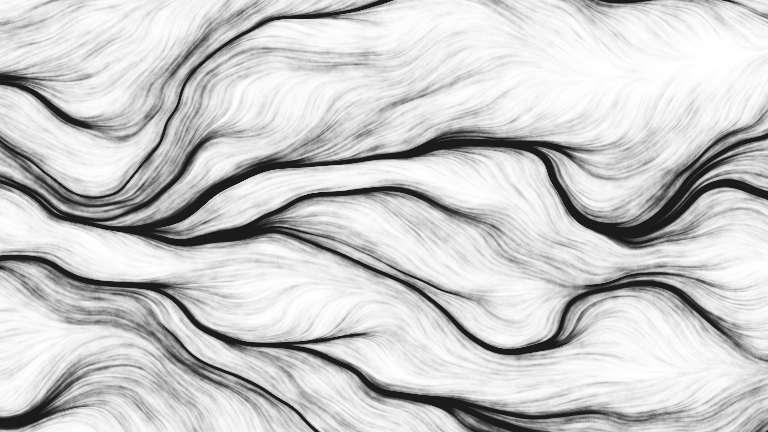
Give the GLSL for this background, as a Shadertoy shader.

```glsl
// Ink strands drifting along a noise field and gathering into black rivers
#define CELL vec2(0.30, 0.165) // size of the largest bends, in canvas heights
#define SWING 2.25         // range of flow angles, in radians
#define TILT -0.12         // mean slope of the flow
#define FALLOFF 0.48       // strength of each finer bend
#define STEPS 96           // steps traced upstream
#define STEP_GROWTH 1.02   // growth of each later step, from 0.004
#define REACH 0.6          // distance over which upstream ink fades
#define RIVER_INK 1.55     // gathered ink that turns black
#define STRAND 0.0046      // width of a strand
#define STRAND_LENGTH 0.07 // fading length of a strand
#define STRAND_CONTRAST 7.5

float hash(vec2 p) {
    vec3 q = fract(p.xyx * vec3(0.1031, 0.1030, 0.0973));
    q += dot(q, q.yzx + 33.33);
    return fract((q.x + q.y) * q.z);
}

// Value noise: x is the value, yz its gradient
vec3 noiseGrad(vec2 p) {
    vec2 i = floor(p), f = p - i;
    vec2 u = f * f * (3.0 - 2.0 * f);
    vec2 du = 6.0 * f * (1.0 - f);
    float a = hash(i);
    float b = hash(i + vec2(1, 0)) - a;
    float c = hash(i + vec2(0, 1)) - a;
    float d = hash(i + vec2(1, 1)) - a - b - c;
    return vec3(a + b * u.x + c * u.y + d * u.x * u.y,
                du * (vec2(b, c) + d * u.yx));
}

// Angle of the upstream direction, with its gradient
vec3 flowAngle(vec2 p) {
    vec3 angle = vec3(TILT, 0, 0);
    vec2 freq = 1.0 / CELL;
    float amp = SWING;
    for (int i = 0; i < 3; i++) {
        vec3 n = noiseGrad(p * freq + vec2(63.7, 28.4) * float(i + 1));
        angle += amp * vec3(n.x - 0.5, n.yz * freq);
        amp *= FALLOFF;
        freq *= 2.0;
    }
    return angle;
}

// Grain of the ink: fine threads over broader bands
float inkGrain(vec2 p) {
    return noiseGrad(p / STRAND + 90.0).x
         + 0.35 * noiseGrad(p / (3.2 * STRAND) + 250.0).x - 0.675;
}

void mainImage(out vec4 fragColor, in vec2 fragCoord) {
    vec2 p = fragCoord / iResolution.y;
    float ink = 0.0, logDensity = 0.0, travelled = 0.0;
    float grain = 0.0, grainWeight = 0.0, stepLength = 0.004;

    // Walk upstream, adding all ink that the flow squeezes into this spot
    for (int i = 0; i < STEPS; i++) {
        vec3 angle = flowAngle(p);
        vec2 dir = vec2(cos(angle.x), sin(angle.x));
        float spread = dot(angle.yz, vec2(-dir.y, dir.x));

        if (travelled < 3.0 * STRAND_LENGTH) {
            float w = exp(-travelled / STRAND_LENGTH) * stepLength;
            grain += w * inkGrain(p);
            grainWeight += w;
        }
        logDensity += 0.5 * spread * stepLength;
        ink += exp(min(logDensity, 12.0) - travelled / REACH) * stepLength;
        logDensity += 0.5 * spread * stepLength;
        if (ink > 4.0 * RIVER_INK) break;

        p += dir * stepLength;
        travelled += stepLength;
        stepLength *= STEP_GROWTH;
    }

    // Strands tint the paper softly; rivers close up to solid black
    float load = min(ink / RIVER_INK, 3.0);
    float strand = exp(STRAND_CONTRAST * grain / grainWeight);
    float tint = min(1.25 * pow(load * strand, 1.15), 1.8);
    float river = 2.0 * pow(load, 8.0);
    float tone = mix(0.105, 1.01, exp(-tint - river));
    fragColor = vec4(vec3(min(tone, 1.0)), 1.0);
}
```
